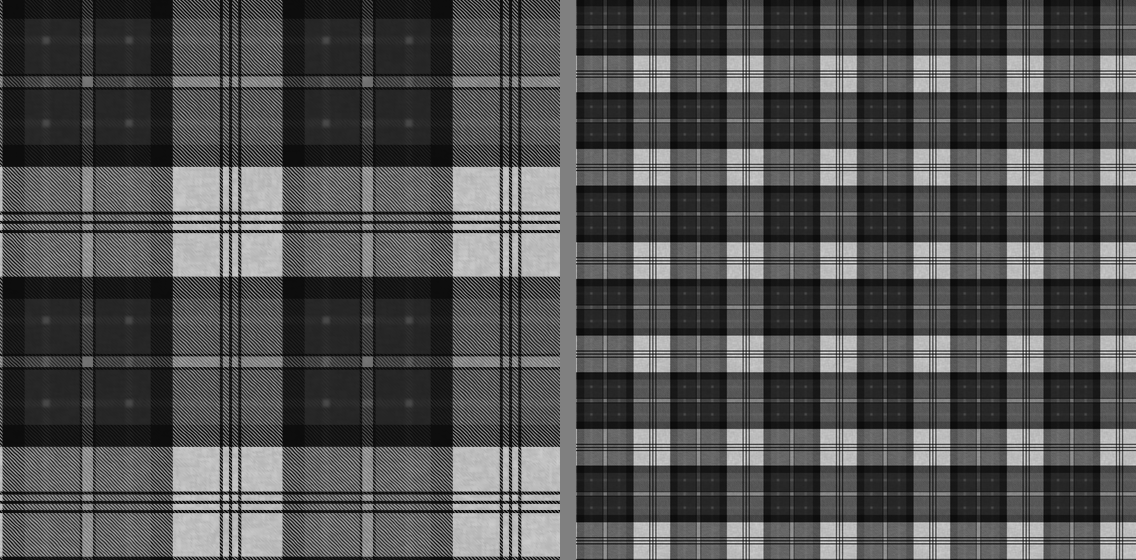
Left: one tile. Right: repeated 3 by 3.
This texture is drawn by a Shadertoy shader. Its source:

```glsl
const float REPEATS = 2.0;         // setts across and down
const float TWILLS = 78.0;         // diagonal ribs per sett

// Stripe layout, in fractions of one sett
const vec2 DARK_CENTER = vec2(0.313, 0.708);
const vec2 TRIPLE_SHIFT = vec2(0.0104, -0.002);
const float BLACK_HALF = 0.304;
const float DARK_HALF = 0.225;
const float GUARD_HALF = 0.0285;
const float GREY_HALF = 0.0190;
const float FAINT_OFFSET = 0.148;
const float FAINT_HALF = 0.013;
const float FAINT_SOFTNESS = 0.009;
const float TRIPLE_SPACING = 0.033;
const float TRIPLE_HALF = 0.0056;

// Yarn tones
const float WHITE_YARN = 0.745;
const float GREY_YARN = 0.42;
const float FAINT_YARN = 0.195;
const float DARK_YARN = 0.15;
const float BLACK_YARN = 0.05;
const float KNOT_GLOW = 0.085;     // light spots where accent yarns cross

// Weave and wear
const float WEFT_BIAS = 0.06;      // extra cover of the horizontal yarn
const float LINE_LIFT = 0.17;      // thin lines float above their crossings
const float RIB_SOFTNESS = 0.78;
const float RIB_JITTER = 0.3;
const float CROSS_SHADE = 0.13;
const float SLUB = 0.13;
const float MOTTLE = 0.008;
const float TAU = 6.2831853;

float hash(vec2 p) {
    vec3 q = fract(vec3(p.xyx) * 0.1031);
    q += dot(q, q.yzx + 33.33);
    return fract((q.x + q.y) * q.z);
}

// Value noise that wraps after the given number of cells
float wrapNoise(vec2 uv, vec2 cells) {
    vec2 p = uv * cells;
    vec2 i = floor(p);
    vec2 f = fract(p);
    f = f * f * (3.0 - 2.0 * f);
    vec2 a = mod(i, cells);
    vec2 b = mod(i + 1.0, cells);
    return mix(mix(hash(a), hash(vec2(b.x, a.y)), f.x),
               mix(hash(vec2(a.x, b.y)), hash(b), f.x), f.y);
}

float band(float dist, float halfWidth, float soft) {
    return smoothstep(-soft, soft, halfWidth - dist);
}

// Yarn tone in x, thin line mask in y, accent yarn mask in z
vec3 stripes(float pos, float center, float tripleShift, float soft) {
    float fromWhite = fract(pos - center) - 0.5;
    float fromDark = 0.5 - abs(fromWhite);
    float fromTriple = abs(fromWhite - tripleShift);
    float lineDist = min(fromTriple, abs(fromTriple - TRIPLE_SPACING));

    float triple = band(lineDist, TRIPLE_HALF, soft);
    float guard = band(fromDark, GUARD_HALF, soft);
    float grey = band(fromDark, GREY_HALF, soft);
    float faint = band(abs(fromDark - FAINT_OFFSET), FAINT_HALF, FAINT_SOFTNESS);

    float tone = mix(WHITE_YARN, BLACK_YARN, band(fromDark, BLACK_HALF, soft));
    tone = mix(tone, DARK_YARN, band(fromDark, DARK_HALF, soft));
    tone = mix(tone, FAINT_YARN, faint);
    tone = mix(tone, BLACK_YARN, max(guard, triple));
    tone = mix(tone, GREY_YARN, grey);
    return vec3(tone, max(triple, guard - grey), max(faint, 0.6 * grey));
}

void mainImage(out vec4 fragColor, in vec2 fragCoord) {
    vec2 uv = fragCoord / iResolution.xy;
    vec2 sett = uv * REPEATS;
    float pixel = REPEATS / iResolution.y;

    // Vertical warp and horizontal weft share one stripe order
    float edge = max(0.7 * pixel, 0.002);
    vec3 warp = stripes(sett.x, DARK_CENTER.x, TRIPLE_SHIFT.x, edge);
    vec3 weft = stripes(sett.y, DARK_CENTER.y, TRIPLE_SHIFT.y, edge);

    // Uneven yarn thickness, streaked along each thread
    warp.x *= 1.0 + SLUB * (wrapNoise(uv, vec2(240.0, 80.0)) - 0.5);
    weft.x *= 1.0 + SLUB * (wrapNoise(uv + 0.37, vec2(80.0, 240.0)) - 0.5);

    // Diagonal twill chooses which yarn lies on top
    float jitter = RIB_JITTER * (wrapNoise(uv, vec2(90.0)) - 0.5);
    float rib = abs(fract((sett.x + sett.y) * TWILLS + jitter) - 0.5) * 2.0;
    float cover = 0.5 + WEFT_BIAS + LINE_LIFT * (weft.y - warp.y);
    float ribSoft = max(RIB_SOFTNESS, TWILLS * pixel * 1.4);
    float weftOnTop = band(rib, cover, ribSoft);
    float tone = mix(warp.x, weft.x, weftOnTop);
    tone -= CROSS_SHADE * abs(warp.x - weft.x);
    tone += KNOT_GLOW * warp.z * weft.z;

    // Broad, gentle mottling
    float waves = sin(TAU * (3.0 * uv.x + 2.0 * uv.y) + 2.0 * sin(TAU * 5.0 * uv.y))
                + sin(TAU * (7.0 * uv.y - 4.0 * uv.x) + 1.5 * sin(TAU * 6.0 * uv.x));
    tone *= 1.0 + MOTTLE * waves;

    fragColor = vec4(vec3(clamp(tone, 0.0, 1.0)), 1.0);
}
```
